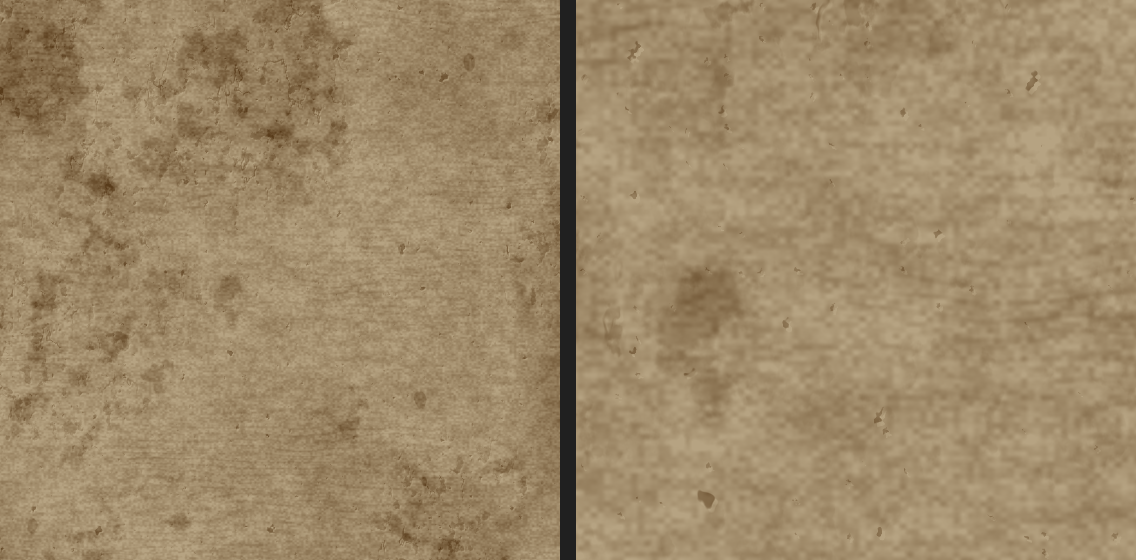
Left, the full canvas; right, a detail of the centre.
Write a WebGL 1 fragment shader that draws this texture.

```glsl
precision highp float;
// Worn, stained plywood in sepia: soft broad stains, mottled flaking patches,
// faint wavy grain, and small pits, cracks and knots lit as shallow relief.
// One tone value is summed from noise layers, then mapped to a brown ramp.
uniform vec2 u_resolution;

#define DARK vec3(0.48, 0.38, 0.25)
#define LIGHT vec3(0.66, 0.58, 0.45)
#define BASE_TONE 0.91
#define STAIN_DEPTH 0.46
#define EDGE_DEPTH 0.50
#define MOTTLE_DEPTH 0.50
#define GRAIN_DEPTH 0.17
#define FIBRE_DEPTH 0.52
#define PIT_DEPTH 1.0
#define RELIEF 0.45
#define KNOTS 3
#define SMUDGES 10

float hash(vec2 p) {
  vec3 q = fract(p.xyx * vec3(0.1031, 0.1030, 0.0973));
  q += dot(q, q.yzx + 33.33);
  return fract((q.x + q.y) * q.z);
}

vec2 hash2(vec2 p) { return vec2(hash(p), hash(p + 57.3)); }

float noise(vec2 p) {
  vec2 i = floor(p), f = fract(p);
  f = f * f * (3.0 - 2.0 * f);
  return mix(mix(hash(i), hash(i + vec2(1, 0)), f.x),
             mix(hash(i + vec2(0, 1)), hash(i + vec2(1, 1)), f.x), f.y);
}

float fbm(vec2 p) {
  float sum = 0.0, amp = 0.5;
  for (int i = 0; i < 5; i++) {
    sum += amp * noise(p);
    p = mat2(1.6, 1.2, -1.2, 1.6) * p + 17.7;
    amp *= 0.5;
  }
  return sum;
}

// Ragged, mostly upright specks: at most one in each cell.
float pits(vec2 uv, float cells, float density, float pixel) {
  vec2 p = uv * cells, id = floor(p);
  vec2 rnd = hash2(id + cells);
  vec2 d = fract(p) - 0.35 - 0.3 * rnd;
  d.x += d.y * (rnd.y - 0.5) * 0.7;
  d += 0.22 * (vec2(noise(p * 8.0), noise(p * 8.0 + 31.0)) - 0.5);
  float size = mix(0.04, 0.14, rnd.x * rnd.x);
  float dist = length(d * vec2(1.0, mix(0.4, 1.3, rnd.y))) - size;
  float soft = max(0.03, pixel * cells * 0.8);
  return step(hash(id + 9.1), density) * (1.0 - smoothstep(-soft, soft, dist));
}

// Where the surface is worn enough to flake.
float wear(vec2 uv) { return smoothstep(0.40, 0.62, fbm(uv * 4.2 + 3.7)); }

// Depth of pits, broken hairline cracks and chipped flakes.
float damage(vec2 uv, float worn, float pixel) {
  float depth = pits(uv, 26.0, 0.05, pixel) * 0.8;
  depth = max(depth, pits(uv + 0.37, 55.0, 0.05 + 0.12 * worn, pixel) * 0.75);
  depth = max(depth, pits(uv + 0.71, 95.0, 0.06 + 0.10 * worn, pixel) * 0.6);
  float ridge = abs(fbm(uv * vec2(26.0, 15.0) + 8.0) - 0.5);
  float broken = smoothstep(0.60, 0.76, noise(uv * 23.0 + 41.0)) * worn;
  depth = max(depth, (1.0 - smoothstep(0.0, 0.022, ridge)) * broken * 0.55);
  float chips = smoothstep(0.60, 0.70, fbm(uv * vec2(62.0, 50.0) + 5.0));
  return max(depth, chips * (0.12 + 0.33 * worn));
}

// Scattered upright ellipses: x = ragged dark smudges, y = knots with a rim.
vec2 blemishes(vec2 uv) {
  float smudge = 0.0, knot = 0.0;
  float ragged = fbm(uv * 46.0);
  for (int i = 0; i < SMUDGES; i++) {
    vec2 rnd = hash2(vec2(float(i) * 3.1, 12.4));
    vec2 size = mix(vec2(0.014, 0.025), vec2(0.045, 0.06), hash(rnd * 91.0));
    float r = length((uv - rnd) / size) + (ragged - 0.5) * 4.0;
    smudge = max(smudge, 1.0 - smoothstep(0.1, 1.1, r));
  }
  for (int i = 0; i < KNOTS; i++) {
    vec2 rnd = hash2(vec2(float(i) * 5.3, 77.6));
    float r = length((uv - rnd) / vec2(0.009, 0.015)) + (ragged - 0.5) * 1.2;
    float rim = 1.0 - smoothstep(0.0, 0.25, abs(r - 0.9));
    knot = max(knot, 0.5 * (1.0 - smoothstep(0.7, 1.05, r)) + 0.25 * rim);
  }
  return vec2(smudge, knot);
}

void main() {
  vec2 uv = gl_FragCoord.xy / u_resolution;
  float pixel = 1.0 / min(u_resolution.x, u_resolution.y);
  float worn = wear(uv);

  // Broad stains, darkest at the upper sides, with faint upright bands.
  float cloud = fbm(uv * vec2(5.0, 3.6) + 21.0);
  float stain = smoothstep(0.40, 0.78, cloud);
  float side = smoothstep(0.22, 0.52, abs(uv.x - 0.5)) * smoothstep(0.5, 0.85, uv.y);
  float band = noise(uv * vec2(11.0, 2.2) + 5.0) - 0.5;
  float tone = BASE_TONE - STAIN_DEPTH * stain - 0.18 * band;
  tone -= EDGE_DEPTH * side * smoothstep(0.25, 0.7, fbm(uv * 7.0 + 60.0));

  // Mottled patches, from broad blotches down to fine speckle.
  float blotch = fbm(uv * 30.0 + 13.0);
  tone -= MOTTLE_DEPTH * worn * smoothstep(0.48, 0.66, blotch);
  tone -= 0.5 * (fbm(uv * vec2(12.0, 17.0) + 90.0) - 0.48);
  tone -= 0.65 * (fbm(uv * vec2(58.0, 72.0) + 33.0) - 0.48);

  // Wavy horizontal grain, fading in and out.
  float wave = uv.y * 75.0 + 7.0 * fbm(uv * vec2(3.0, 7.0) + 2.0);
  float line = abs(fract(wave) - 0.5) * 2.0;
  float grainMask = smoothstep(0.4, 0.7, noise(uv * vec2(3.0, 6.0) + 50.0));
  tone -= GRAIN_DEPTH * grainMask * (smoothstep(0.45, 1.0, line) - 0.3);
  tone -= 0.18 * (noise(uv * vec2(18.0, 210.0)) - 0.5);
  tone -= FIBRE_DEPTH * (noise(uv * vec2(250.0, 300.0)) - 0.5);

  // Blemishes, then pits and cracks with a lit lower edge.
  vec2 marks = blemishes(uv);
  tone -= 0.5 * marks.x + 0.8 * marks.y;
  float depth = damage(uv, worn, pixel);
  float shifted = damage(uv + vec2(-0.0018, 0.0022), worn, pixel);
  tone -= PIT_DEPTH * depth - RELIEF * max(shifted - depth, 0.0);

  gl_FragColor = vec4(mix(DARK, LIGHT, clamp(tone, -0.75, 1.3)), 1.0);
}
```
